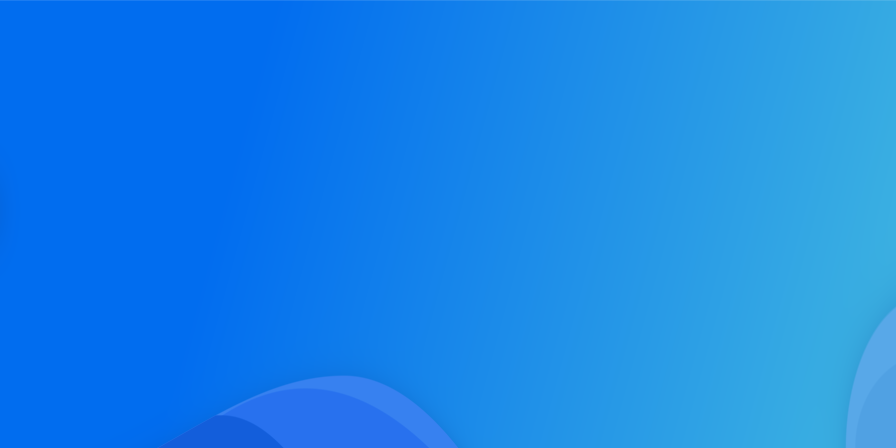
Give the GLSL for this background, as a WebGL 1 fragment shader.

```glsl
precision highp float;
uniform vec2 u_resolution;

// Lengths are in canvas heights, origin at the lower left.
const vec3 DEEP_BLUE = vec3(0.005, 0.427, 0.938);
const vec3 AQUA = vec3(0.23, 0.69, 0.885);
const vec3 HILL_LIGHT = vec3(0.215, 0.505, 0.94);
const vec3 HILL_MID = vec3(0.155, 0.445, 0.935);
const vec3 HILL_DARK = vec3(0.075, 0.37, 0.86);
const vec3 ORB_LIGHT = vec3(0.345, 0.66, 0.91);
const vec3 ORB_INNER = vec3(0.315, 0.63, 0.89);
const vec3 SHADOW = vec3(0.04, 0.30, 0.65);

const float RAMP_TILT = 0.27;
const float RAMP_START = 0.35;
const float RAMP_END = 1.87;

// Hills: peak x, peak height, half width
const vec3 OUTER_HILL = vec3(0.768, 0.1615, 0.255);
const vec3 MID_HILL = vec3(0.682, 0.133, 0.276);
const vec3 DARK_HILL = vec3(0.495, 0.073, 0.138);
const float SLOPE_RATE = 4.32;
const float SLOPE_DROP = 0.1316;

const vec2 ORB_CENTER = vec2(2.07, 0.0);
const vec2 ORB_RADII = vec2(0.182, 0.341);
const vec2 INNER_RADII = vec2(0.161, 0.208);

const float SHADOW_REACH = 0.028;
const float SHADOW_STRENGTH = 0.16;
const vec2 LEFT_SHADE_CENTER = vec2(-0.015, 0.53);
const vec2 LEFT_SHADE_SIZE = vec2(0.035, 0.09);
const float TOP_LINE = 0.003;

float parabola(float x, vec3 hill) {
  float s = (x - hill.x) / hill.z;
  return hill.y * (1.0 - s * s);
}

// Long rolling slope on the left, steeper parabola on the right
float outerHeight(float x) {
  float angle = min((OUTER_HILL.x - x) * SLOPE_RATE, 3.14159);
  float left = OUTER_HILL.y - SLOPE_DROP * (1.0 - cos(angle));
  return x < OUTER_HILL.x ? left : parabola(x, OUTER_HILL);
}

float ellipseDistance(vec2 p, vec2 radii) {
  return (length((p - ORB_CENTER) / radii) - 1.0) * radii.x;
}

float cover(float d) {
  float px = 1.0 / u_resolution.y;
  return 1.0 - smoothstep(-px, px, d);
}

float softShadow(float d) {
  return SHADOW_STRENGTH * exp(-max(d, 0.0) / SHADOW_REACH);
}

void main() {
  vec2 p = gl_FragCoord.xy / u_resolution.y;

  // Tilted background ramp
  float ramp = (p.x - RAMP_TILT * p.y - RAMP_START) / (RAMP_END - RAMP_START);
  vec3 color = mix(DEEP_BLUE, AQUA, clamp(ramp, 0.0, 1.0));

  // Faint shade on the left border and light line along the top
  vec2 shade = (p - LEFT_SHADE_CENTER) / LEFT_SHADE_SIZE;
  color = mix(color, SHADOW, 0.2 * exp(-dot(shade, shade)));
  color = mix(color, vec3(1.0), 0.15 * smoothstep(1.0 - TOP_LINE, 1.0, p.y));

  // Layered hill at the bottom
  float outer = p.y - outerHeight(p.x);
  float mid = max(outer, p.y - parabola(p.x, MID_HILL));
  float dark = max(outer, p.y - parabola(max(p.x, DARK_HILL.x), DARK_HILL));
  color = mix(color, SHADOW, softShadow(outer));
  color = mix(color, HILL_LIGHT, cover(outer));
  color = mix(color, HILL_MID, cover(mid));
  color = mix(color, HILL_DARK, cover(dark));

  // Translucent orb at the right border
  float orb = ellipseDistance(p, ORB_RADII);
  color = mix(color, SHADOW, softShadow(orb));
  color = mix(color, ORB_LIGHT, cover(orb));
  color = mix(color, ORB_INNER, cover(ellipseDistance(p, INNER_RADII)));

  gl_FragColor = vec4(color, 1.0);
}
```
